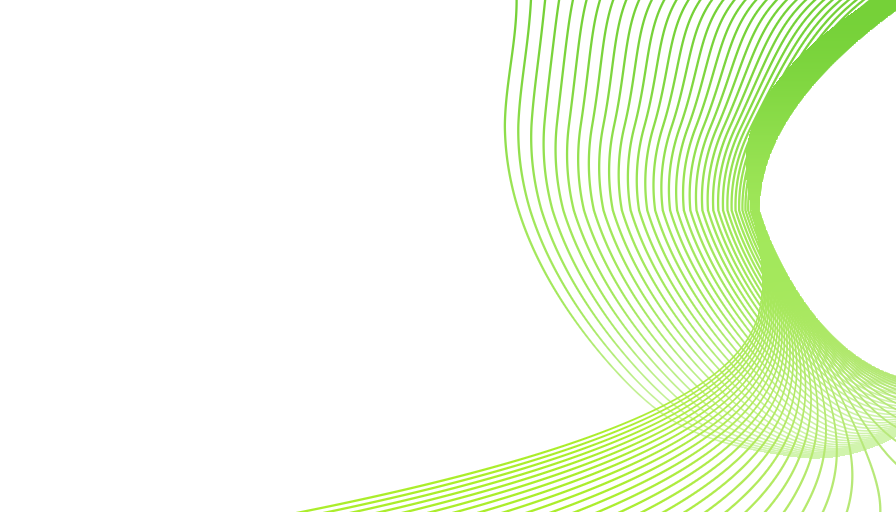
Give the GLSL for this background, as a Shadertoy shader.

```glsl
// Two families of fine green strands on white, swept through a narrow neck at the right.
// Each family blends between two guide curves x(v); strands are the whole-number levels
// of the blend, drawn at a constant width by dividing by the gradient of the level.

#define STRANDS 41.0
#define STROKE 0.0045
#define NECK vec2(1.484, 0.411)
#define TOP_GREEN vec3(0.46, 0.82, 0.22)
#define MID_GREEN vec3(0.64, 0.91, 0.36)
#define LIME vec3(0.67, 0.93, 0.17)
#define PALE_GREEN vec3(0.72, 0.91, 0.48)

// Right-hand edge shared by both families, pointed at the neck.
float innerCurve(float v) {
    float above = max(NECK.y - v, 0.0);
    float below = max(v - NECK.y, 0.0);
    return NECK.x + 1.75 * above * above + 0.306 * below + 1.02 * below * below;
}

// Left edge of the fan that drops from the top and swings to the right.
float fanCurve(float v) {
    float below = max(v - 0.24, 0.0);
    float bend = 0.023 * (1.0 - smoothstep(0.0, 0.251, v));
    float turn = 0.194 * exp(min((v - 0.895) * 33.0, 3.0));
    return 0.986 + bend + 0.92 * below * below + turn;
}

// Left edge of the sweep that climbs from the lower left into the neck.
float sweepCurve(float v) {
    float above = max(0.32 - v, 0.0);
    float below = max((v - 0.548) / 0.452, 0.0);
    return 1.457 + 0.032 * smoothstep(0.32, 0.55, v)
         + 2.4 * above * above - 0.9 * pow(below, 2.5);
}

// Strand number between two guides; the power crowds strands to the right.
float strandLevel(float x, float left, float right, float crowding) {
    float remaining = max(right - x, 1e-5) / max(right - left, 1e-3);
    return STRANDS * (1.0 - pow(remaining, 1.0 / crowding));
}

// Coverage of the strands, turning to their average where they are too dense.
float strandCoverage(float level, float width, float pixel) {
    float slope = length(vec2(dFdx(level), dFdy(level)));
    float spacing = pixel / max(slope, 1e-4);
    float dist = abs(fract(level + 0.5) - 0.5) * spacing;
    float line = clamp((0.5 * width - dist) / pixel + 0.5, 0.0, 1.0);
    float average = min(width / spacing, 1.0);
    float coverage = mix(average, line, smoothstep(1.0, 2.2, spacing / pixel));
    return coverage * step(-0.5, level);
}

void mainImage(out vec4 fragColor, in vec2 fragCoord) {
    // Height is one unit; v runs down from the top.
    float pixel = 1.0 / iResolution.y;
    float x = fragCoord.x * pixel;
    float v = 1.0 - fragCoord.y * pixel;

    // Lift the lower right so that the fan turns upward there.
    float lift = max(x - 1.553, 0.0);
    float lifted = v + 1.53 * lift * lift * smoothstep(0.42, 0.62, v);

    // Strand levels of both families.
    float right = innerCurve(lifted);
    float crowding = mix(1.5, 2.0, smoothstep(0.0, 0.25, v));
    float fanLevel = strandLevel(x, fanCurve(lifted), right, crowding);
    float sweepLevel = strandLevel(x, sweepCurve(v), right, 1.5);

    // Stroke widths, thinner in the crossing mesh.
    float fanWidth = STROKE * mix(1.0, 0.7, smoothstep(0.45, 0.8, v));
    float mesh = smoothstep(0.45, 0.6, v) * (1.0 - smoothstep(0.75, 0.95, v));
    float sweepWidth = STROKE * mix(1.0, 0.72, mesh);
    float fan = strandCoverage(fanLevel, fanWidth, pixel);
    float sweep = strandCoverage(sweepLevel, sweepWidth, pixel);

    // Smooth cut along the inner edge.
    float gap = right - x;
    float inside = clamp(gap / max(fwidth(gap), 1e-5) + 0.5, 0.0, 1.0);
    fan *= inside * mix(1.0, 0.5, smoothstep(0.55, 0.9, lifted));
    sweep *= inside;

    // Green from deep at the top to lime at the lower left.
    vec3 upperInk = mix(TOP_GREEN, MID_GREEN, smoothstep(0.0, 0.5, v));
    vec3 lowerInk = mix(LIME, PALE_GREEN, smoothstep(1.1, 1.75, x));
    vec3 sweepInk = mix(upperInk, lowerInk, smoothstep(0.5, 0.8, v));
    vec3 color = mix(vec3(1.0), upperInk, fan);
    color = mix(color, sweepInk, sweep);
    fragColor = vec4(color, 1.0);
}
```
